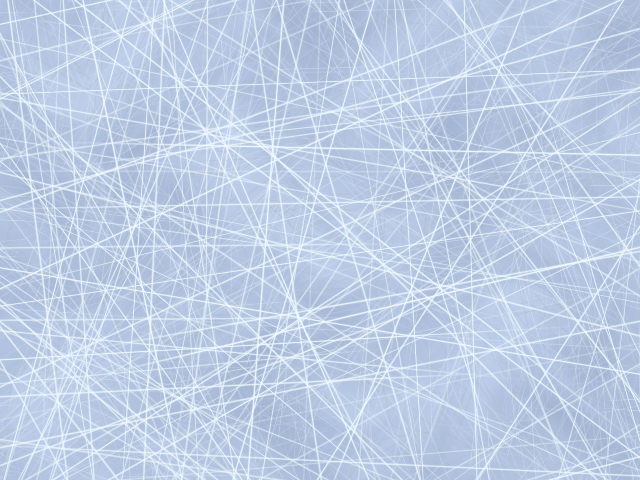
Write a Shadertoy shader that draws this texture.

```glsl
const vec3 SHADOW_BLUE = vec3(0.64, 0.71, 0.83);
const vec3 CLEAR_BLUE = vec3(0.74, 0.81, 0.92);
const vec3 GREY_HAIR = vec3(0.69, 0.74, 0.80);
const vec3 PALE_HAIR = vec3(0.87, 0.91, 0.95);
const vec3 FROST_WHITE = vec3(0.94, 0.98, 1.0);
const float PI = 3.14159;

vec4 hash4(vec3 p) {
    vec4 q = fract(p.xyzx * vec4(0.1031, 0.1030, 0.0973, 0.1099));
    q += dot(q, q.wzxy + 33.33);
    return fract((q.xxyz + q.yzzw) * q.zywx);
}

// Soft straight stroke with tapered ends
float stroke(vec2 p, float angle, float halfLength, float width) {
    vec2 dir = vec2(cos(angle), sin(angle));
    float along = abs(dot(p, dir));
    float across = (p.x * dir.y - p.y * dir.x) / width;
    return exp(-across * across) * (1.0 - smoothstep(0.6, 1.0, along / halfLength));
}

// Tufts of short hairs, nearly parallel within each cell
float hairs(vec2 uv, float scale, float width, float seed) {
    vec2 p = uv * scale;
    vec2 cell = floor(p);
    float gap = 1.0;
    for (int y = -1; y <= 1; y++)
    for (int x = -1; x <= 1; x++) {
        vec2 id = cell + vec2(x, y);
        float tuftAngle = hash4(vec3(id + 50.0, seed)).x * PI;
        for (int k = 0; k < 10; k++) {
            vec4 r = hash4(vec3(id + 50.0, seed + 1.7 + float(k)));
            float angle = tuftAngle + (r.z - 0.5) * 1.3;
            float halfLength = mix(0.5, 1.0, r.w);
            float hair = stroke(p - id - r.xy, angle, halfLength, width * scale);
            gap *= 1.0 - hair * mix(0.2, 0.8, fract(r.w * 7.0));
        }
    }
    return 1.0 - gap;
}

// Long threads in loose bundles that cross the whole canvas
float threads(vec2 uv, float aspect) {
    float gap = 1.0;
    for (int i = 0; i < 168; i++) {
        vec4 bundle = hash4(vec3(float(i / 3), 4.0, 9.0));
        vec4 r = hash4(vec3(float(i), 17.0, 3.0));
        vec2 centre = bundle.xy * vec2(aspect, 1.0) + (r.xy - 0.5) * 0.4;
        float angle = bundle.z * PI + (r.z - 0.5) * 0.5;
        float halfLength = mix(0.6, 2.2, bundle.w);
        float width = mix(0.0011, 0.0020, fract(r.w * 5.0));
        gap *= 1.0 - stroke(uv - centre, angle, halfLength, width) * mix(0.2, 0.95, r.w);
    }
    return 1.0 - gap;
}

// Cloudy variation from layered, warped sines
float clouds(vec2 p) {
    float sum = 0.0;
    float weight = 0.5;
    for (int i = 0; i < 4; i++) {
        p += 0.6 * sin(p.yx * 1.3 + float(i) * 2.1);
        sum += weight * sin(p.x) * sin(p.y);
        p = mat2(1.2, 1.4, -1.4, 1.2) * p;
        weight *= 0.65;
    }
    return clamp(0.5 + 0.7 * sum, 0.0, 1.0);
}

void mainImage(out vec4 fragColor, in vec2 fragCoord) {
    vec2 uv = fragCoord / iResolution.y;
    float aspect = iResolution.x / iResolution.y;

    vec3 color = mix(SHADOW_BLUE, CLEAR_BLUE, clouds(uv * 8.0));

    // Matted hairs beneath the threads
    color = mix(color, GREY_HAIR, 0.8 * hairs(uv, 9.0, 0.0012, 2.0));
    color = mix(color, CLEAR_BLUE, 0.6 * hairs(uv, 7.0, 0.0014, 21.0));
    color = mix(color, PALE_HAIR, 0.6 * hairs(uv, 6.0, 0.0010, 43.0));

    color = mix(color, FROST_WHITE, threads(uv, aspect));
    fragColor = vec4(color, 1.0);
}
```
